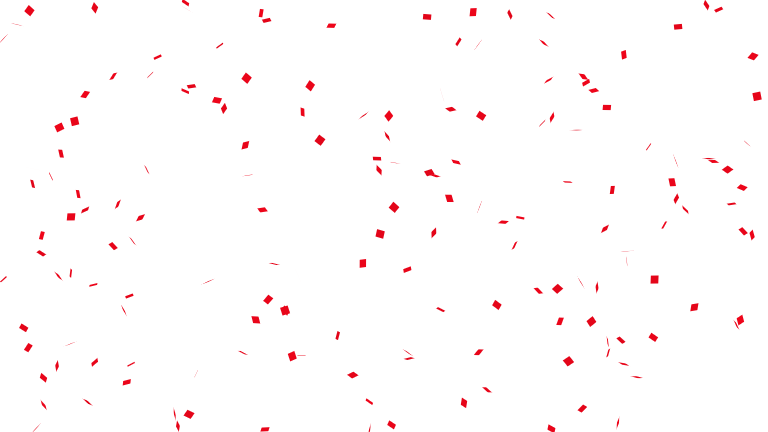
Give the GLSL for this pattern, as a Shadertoy shader.

```glsl
vec3 hash3(uvec3 v) {
    v = v * 1664525u + 1013904223u;
    v.x += v.y * v.z; v.y += v.z * v.x; v.z += v.x * v.y;
    v ^= v >> 16u;
    v.x += v.y * v.z; v.y += v.z * v.x; v.z += v.x * v.y;
    return vec3(v >> 8u) / 16777216.0;
}

float cross2(vec2 a, vec2 b) {
    return a.x * b.y - a.y * b.x;
}

// Pixel coverage of a strip, also right when thinner than a pixel
float strip(float dist, float halfWidth, float px) {
    return clamp((halfWidth - abs(dist)) / px + 0.5, 0.0, min(1.0, 2.0 * halfWidth / px));
}

// Square turned in space and seen flat, as a parallelogram
float tumbledSquare(vec2 p, vec3 turn, float halfSide, float px) {
    vec3 c = cos(turn), s = sin(turn);
    mat2 spin = mat2(c.z, s.z, -s.z, c.z);
    vec2 sideA = spin * vec2(c.y, 0.0);
    vec2 sideB = spin * vec2(s.y * s.x, c.x);
    float area = abs(cross2(sideA, sideB)) * halfSide;
    float lenA = max(length(sideA), 0.001);
    float lenB = max(length(sideB), 0.001);
    return strip(cross2(p, sideA) / lenA, area / lenA, px)
         * strip(cross2(p, sideB) / lenB, area / lenB, px);
}

void mainImage(out vec4 fragColor, in vec2 fragCoord) {
    float px = 1.0 / iResolution.y;
    vec2 p = fragCoord * px;
    vec2 canvas = vec2(iResolution.x * px, 1.0);
    vec3 color = vec3(1.0);

    // Scattered confetti
    for (uint i = 0u; i < 168u; i++) {
        vec3 place = hash3(uvec3(i, 7u, 31u));
        vec2 q = p - place.xy * canvas;
        if (dot(q, q) > pow(0.015 + px, 2.0)) continue;

        vec3 turn = 6.28318 * hash3(uvec3(i, 53u, 12u));
        float cover = tumbledSquare(q, turn, 0.0094, px);
        vec3 red = vec3(0.91, 0.02, 0.10) * mix(0.97, 1.03, place.z);
        color = mix(color, red, cover);
    }
    fragColor = vec4(color, 1.0);
}
```
